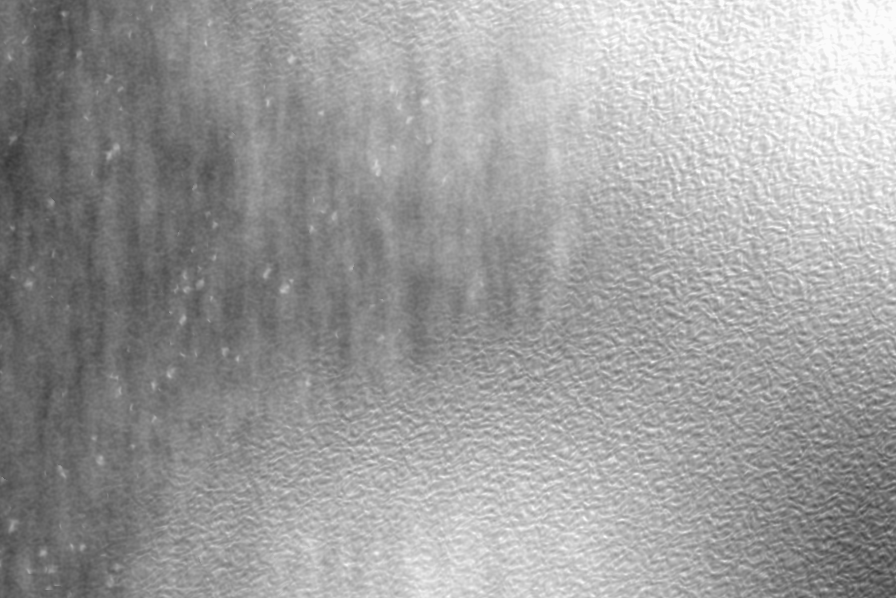
This texture is drawn by a Shadertoy shader. Its source:

```glsl
// Backlit frosted glass: pebbled relief, vertical grime streaks and small bright droplets, in grey.
#define PEBBLE_SCALE vec2(80.0, 102.0)
#define PEBBLE_TILT 0.28
#define PEBBLE_DEPTH 0.19
#define STREAK_DEPTH 0.19
#define MOTTLE_DEPTH 0.10
#define GRAIN_DEPTH 0.05
#define DROPLET_SCALE 46.0
#define DROPLET_GAIN 0.24
#define CORNER_GLOW 0.37
#define FLOOR_GLOW 0.25
#define SHADE_DEPTH 0.25

// Two pseudo-random values from a lattice point
vec2 hash2(vec2 cell) {
    vec3 h = fract(cell.xyx * vec3(0.1031, 0.1030, 0.0973));
    h += dot(h, h.yzx + 33.33);
    return fract((h.xx + h.yz) * h.zy);
}

float cornerSlope(vec2 cell, vec2 offset) {
    float angle = 6.2832 * hash2(cell).x;
    return dot(vec2(cos(angle), sin(angle)), offset);
}

float gradientNoise(vec2 p) {
    vec2 cell = floor(p), f = fract(p);
    vec2 w = f * f * f * (f * (f * 6.0 - 15.0) + 10.0);
    vec2 e = vec2(1.0, 0.0);
    float low = mix(cornerSlope(cell, f), cornerSlope(cell + e, f - e), w.x);
    float high = mix(cornerSlope(cell + e.yx, f - e.yx), cornerSlope(cell + e.xx, f - e.xx), w.x);
    return mix(low, high, w.y);
}

float glow(vec2 p, vec2 center, vec2 radius) {
    vec2 d = (p - center) / radius;
    return exp(-dot(d, d));
}

// Broad light falling through the pane
float paneLight(vec2 p) {
    float light = mix(0.37, 0.61, smoothstep(-0.05, 1.05, p.x));
    float topBand = smoothstep(0.05, 0.6, p.x) * (1.0 - smoothstep(0.9, 1.4, p.x));
    light += CORNER_GLOW * glow(p, vec2(1.5, 0.95), vec2(0.47));
    light += 0.18 * exp(-pow((1.0 - p.y) / 0.25, 2.0)) * topBand;
    light += FLOOR_GLOW * glow(p, vec2(0.68, 0.0), vec2(0.55, 0.34)) * smoothstep(0.06, 0.25, p.x);
    light -= SHADE_DEPTH * glow(p, vec2(1.5, 0.0), vec2(0.3, 0.4));
    light -= 0.07 * glow(p, vec2(0.85, 0.5), vec2(0.45, 0.2));
    return light;
}

// Where the pebbled relief catches the light
float pebbleMask(vec2 p) {
    float wobble = 0.1 * gradientNoise(p * 6.0) + 0.06 * gradientNoise(p * 19.0);
    float lower = 1.0 - smoothstep(-0.14, 0.12, p.y - 0.09 - 0.43 * p.x + wobble);
    float right = smoothstep(0.78, 1.18, p.x + wobble);
    float top = 0.6 * smoothstep(0.8, 1.0, p.y + wobble) * smoothstep(0.2, 0.6, p.x);
    float mask = max(max(lower, right), top) * smoothstep(0.08, 0.4, p.x);
    mask *= 1.0 - 0.6 * glow(p, vec2(0.65, 0.0), vec2(0.5, 0.2));
    return mask * (1.0 - 0.6 * glow(p, vec2(1.5, 1.0), vec2(0.28, 0.3)));
}

float pebbleHeight(vec2 q) {
    return gradientNoise(q) + 0.4 * gradientNoise(q * 1.8 + 7.3);
}

// Directional shading of the bumps; the light turns sideways towards the upper right
float pebbleRelief(vec2 p) {
    float turn = smoothstep(0.3, 0.8, p.y) * smoothstep(0.7, 1.2, p.x);
    float c = cos(PEBBLE_TILT), s = sin(PEBBLE_TILT);
    vec2 q = mat2(c, -s, s, c) * p * PEBBLE_SCALE;
    q += 0.6 * vec2(gradientNoise(p * 31.0), gradientNoise(p * 31.0 + 19.0));
    vec2 toLight = mix(vec2(0.2, 0.45), vec2(0.42, 0.28), turn);
    float slope = pebbleHeight(q) - pebbleHeight(q + toLight);
    return slope + 0.7 * max(slope, 0.0) * slope - 0.04;
}

// Grime running down the glass, from wide stains to short thin lines
float streaks(vec2 p) {
    p.x += 0.012 * gradientNoise(p * 7.0);
    float stains = gradientNoise(p * vec2(9.0, 3.5));
    float runs = gradientNoise(p * vec2(25.0, 5.0) + 5.0);
    float lines = gradientNoise(p * vec2(62.0, 13.0) + 11.0);
    float patchy = 0.6 + 0.8 * gradientNoise(p * vec2(12.0, 9.0) + 43.0);
    return 0.5 * stains + 0.5 * runs + 0.5 * lines * patchy;
}

// Cloudy deposit and fine dust
float mottle(vec2 p) {
    return 0.5 * gradientNoise(p * vec2(17.0, 13.0) + 61.0)
         + 0.5 * gradientNoise(p * vec2(41.0, 29.0) + 3.0)
         + 0.4 * gradientNoise(p * vec2(86.0, 60.0) + 23.0);
}

// Sparse bright flecks gathered in loose clusters
float droplets(vec2 p) {
    vec2 q = p * DROPLET_SCALE + 0.3 * gradientNoise(p * 90.0);
    float cluster = smoothstep(-0.1, 0.45, gradientNoise(p * vec2(8.0, 5.0) + 31.0));
    float sum = 0.0;
    for (int j = -1; j <= 1; j++) {
        for (int i = -1; i <= 1; i++) {
            vec2 cell = floor(q) + vec2(float(i), float(j));
            vec2 place = hash2(cell + 50.0), trait = hash2(cell + 170.0);
            float present = step(trait.x, 0.05 + 0.22 * cluster);
            float size = mix(0.12, 0.32, trait.y * trait.y);
            sum += present * (0.3 + 0.7 * trait.y) * glow(q, cell + place, vec2(size, size * 1.3));
        }
    }
    return sum;
}

void mainImage(out vec4 fragColor, in vec2 fragCoord) {
    vec2 p = fragCoord / iResolution.y;
    float mask = pebbleMask(p);
    float bare = 1.0 - smoothstep(0.0, 0.9, mask);

    float grey = paneLight(p);
    grey += STREAK_DEPTH * streaks(p) * mix(0.15, 1.0, bare);
    grey += MOTTLE_DEPTH * mottle(p) * mix(0.45, 1.0, bare);
    grey += PEBBLE_DEPTH * pebbleRelief(p) * (0.15 + 0.85 * mask);
    grey += GRAIN_DEPTH * gradientNoise(p * 150.0);
    grey += DROPLET_GAIN * droplets(p) * bare * (1.0 - smoothstep(0.5, 1.05, p.x));

    fragColor = vec4(vec3(clamp(grey, 0.0, 0.985)), 1.0);
}
```
